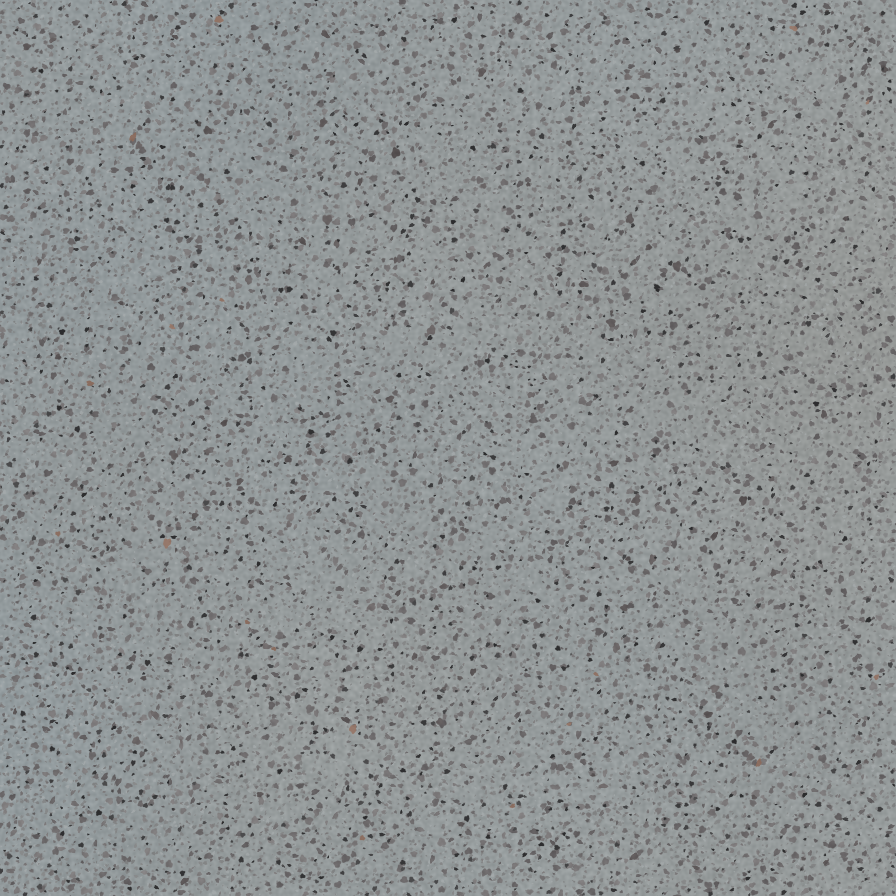
Write a WebGL 2 fragment shader that draws this texture.

```glsl
#version 300 es
precision highp float;

uniform vec2 u_resolution;
out vec4 fragColor;

// Colours
const vec3 CEMENT = vec3(0.585, 0.609, 0.612);
const vec3 CEMENT_COOL = vec3(-0.012, 0.000, 0.010);
const vec3 SAND = vec3(0.505, 0.508, 0.510);
const vec3 GRAIN_DARK = vec3(0.375, 0.362, 0.368);
const vec3 GRAIN_PALE = vec3(0.515, 0.505, 0.508);
const vec3 PEBBLE = vec3(0.390, 0.370, 0.372);
const vec3 PORE = vec3(0.170, 0.170, 0.175);
const vec3 FLECK = vec3(0.655, 0.675, 0.680);
const vec3 RUST = vec3(0.560, 0.430, 0.370);

// Cells across the canvas for each kind of particle
const float SAND_CELLS = 150.0;
const float GRAIN_CELLS = 92.0;
const float PEBBLE_CELLS = 42.0;
const float PORE_CELLS = 84.0;
const float FLECK_CELLS = 135.0;
const float RUST_CELLS = 25.0;

// Surface
const float SOFTNESS = 0.0016;     // narrowest edge, in canvas units
const float LEAN = 0.35;           // mean direction of the long axis
const float LEAN_SPREAD = 2.4;
const float FINE_MOTTLE = 0.060;
const float MID_MOTTLE = 0.030;
const float BROAD_MOTTLE = 0.018;

const float TAU = 6.28319;

vec3 hash3(vec2 cell, int seed) {
    uvec3 v = uvec3(ivec3(ivec2(cell), seed) + 4096);
    v = v * 1664525u + 1013904223u;
    v += v.yzx * v.zxy;
    v ^= v >> 16u;
    v += v.yzx * v.zxy;
    return vec3(v >> 8u) / 16777216.0;
}

float cornerSlope(vec2 corner, vec2 offset, int seed) {
    float angle = TAU * hash3(corner, seed).x;
    return dot(vec2(cos(angle), sin(angle)), offset);
}

float gradientNoise(vec2 p, int seed) {
    vec2 i = floor(p), f = p - i;
    vec2 w = f * f * f * (f * (f * 6.0 - 15.0) + 10.0);
    vec2 e = vec2(1.0, 0.0);
    float low = mix(cornerSlope(i, f, seed), cornerSlope(i + e.xy, f - e.xy, seed), w.x);
    float high = mix(cornerSlope(i + e.yx, f - e.yx, seed), cornerSlope(i + e.xx, f - e.xx, seed), w.x);
    return mix(low, high, w.y);
}

// Scattered irregular particles: x = coverage, y = random tone of the particle.
// Radii are in cell units; small ones are more common than large ones.
vec2 scatter(vec2 uv, float cells, float density, float minRadius, float maxRadius, int seed) {
    vec2 p = uv * cells;
    vec2 home = floor(p);
    float edge = 0.6 * cells * max(SOFTNESS, 1.0 / u_resolution.y);
    vec2 best = vec2(0.0);
    for (int y = -1; y <= 1; y++) {
        for (int x = -1; x <= 1; x++) {
            vec2 cell = home + vec2(x, y);
            vec3 place = hash3(cell, seed);
            if (place.z > density) continue;
            vec3 form = hash3(cell, seed + 1);
            vec3 trait = hash3(cell, seed + 2);

            // Rotated ellipse with a lobed outline
            vec2 d = p - cell - 0.5 - 0.8 * (place.xy - 0.5);
            float turn = LEAN + LEAN_SPREAD * (form.y - 0.5);
            float c = cos(turn), s = sin(turn);
            d = mat2(c, -s, s, c) * d;
            d.y /= mix(0.5, 0.95, form.z);
            float around = atan(d.y, d.x + 1e-5);
            float lobes = 0.13 * sin(3.0 * around + TAU * trait.x)
                        + 0.08 * sin(5.0 * around + TAU * trait.y);
            float radius = mix(minRadius, maxRadius, form.x * form.x) * (1.0 + lobes);
            float cover = 1.0 - smoothstep(-edge, edge, length(d) - radius);
            if (cover > best.x) best = vec2(cover, trait.z);
        }
    }
    return best;
}

void main() {
    vec2 uv = gl_FragCoord.xy / u_resolution.y;

    // Cement paste
    float fine = gradientNoise(uv * 190.0, 11);
    float mid = gradientNoise(uv * 75.0, 12);
    float broad = gradientNoise(uv * 4.0, 13);
    vec3 color = CEMENT + FINE_MOTTLE * fine + MID_MOTTLE * mid + BROAD_MOTTLE * broad;
    color += CEMENT_COOL * (0.5 - uv.x + gradientNoise(uv * 2.5, 14));

    // Pale flecks and fine sand
    vec2 fleck = scatter(uv, FLECK_CELLS, 0.22, 0.12, 0.34, 20);
    color = mix(color, FLECK, 0.7 * fleck.x);
    vec2 sand = scatter(uv, SAND_CELLS, 0.65, 0.14, 0.42, 30);
    color = mix(color, SAND + 0.05 * (sand.y - 0.5), 0.85 * sand.x);

    // Stone grains, pebbles and rare rusty chips
    vec2 grain = scatter(uv, GRAIN_CELLS, 0.75, 0.14, 0.43, 40);
    color = mix(color, mix(GRAIN_DARK, GRAIN_PALE, grain.y) + 0.05 * fine, grain.x);
    vec2 pebble = scatter(uv, PEBBLE_CELLS, 0.13, 0.10, 0.24, 50);
    color = mix(color, PEBBLE + 0.12 * (pebble.y - 0.5) + 0.05 * fine, pebble.x);
    vec2 rust = scatter(uv, RUST_CELLS, 0.04, 0.07, 0.15, 60);
    color = mix(color, RUST + 0.08 * (rust.y - 0.5), 0.9 * rust.x);

    // Open pores
    vec2 pore = scatter(uv, PORE_CELLS, 0.27, 0.11, 0.29, 70);
    color = mix(color, PORE + 0.14 * pore.y, pore.x);

    fragColor = vec4(color, 1.0);
}
```
